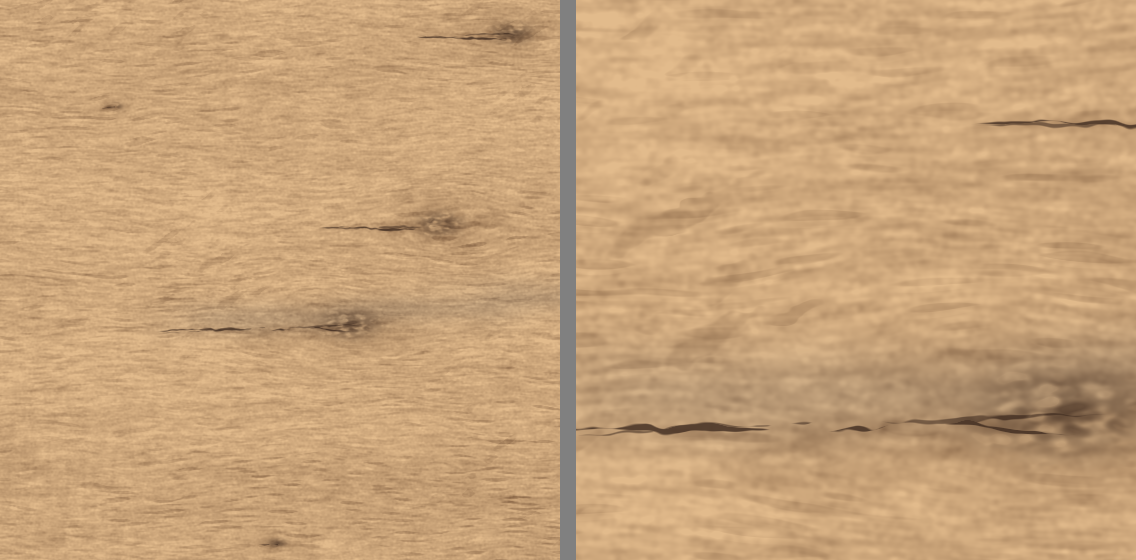
Left: the whole. Right: its middle third, enlarged.
Write a WebGL 2 fragment shader that draws this texture.

```glsl
#version 300 es
precision highp float;
// Pale oak board with horizontal grain, pores, knots, cracks and a grey vein.
// Stretched cellular spot noise makes the grain; layered sines bend it, and
// one loop of knots pushes the fibres aside and adds dark hearts and cracks.

#define KNOT_COUNT 5
#define KNOT_SIZE 0.038
#define CRACK_WIDTH 0.0030
#define GRAIN_CONTRAST 1.0
#define PORE_DEPTH 0.36
#define FLECK_DEPTH 0.30
#define VEIN_STRENGTH 0.60
#define OAK vec3(0.797, 0.647, 0.478)
#define TONE_STEP vec3(0.20, 0.19, 0.155)
#define VEIN_GREY vec3(0.66, 0.55, 0.43)
#define HEART_BROWN vec3(0.27, 0.19, 0.14)

uniform vec2 u_resolution;
out vec4 fragColor;

vec3 hash3(vec2 p) {
    vec3 q = fract(p.xyx * vec3(0.1031, 0.1030, 0.0973));
    q += dot(q, q.yxz + 33.33);
    return fract((q.xxy + q.yzz) * q.zyx);
}

// Cellular noise: soft spots of random sign, one per cell, about -1 to 1
float spots(vec2 p) {
    vec2 cell = floor(p);
    float sum = 0.0;
    for (int y = -1; y <= 1; y++) {
        for (int x = -1; x <= 1; x++) {
            vec2 id = cell + vec2(x, y);
            vec3 h = hash3(id + 71.0);
            vec2 d = p - id - h.xy;
            float k = max(0.0, 1.0 - dot(d, d));
            sum += k * k * (2.0 * h.z - 1.0);
        }
    }
    return sum;
}

float waves(vec2 p) {
    return sin(p.x * 5.0 + p.y * 9.0) + 0.5 * sin(p.x * 11.0 - p.y * 17.0 + 1.3)
         + 0.25 * sin(p.x * 27.0 + p.y * 23.0 + 4.0);
}

// Tapered split along the fibres, made of two broken ragged strands
float crack(vec2 uv, vec2 centre, float halfLength, float width, float pixel) {
    float along = (uv.x - centre.x) / halfLength;
    float taper = max(0.0, 1.0 - along * along);
    float ink = 0.0;
    for (float strand = 0.0; strand < 2.0; strand++) {
        float seed = centre.y * 50.0 + strand * 9.0;
        float bend = 0.0035 * spots(vec2(uv.x * 14.0, seed)) + 0.0012 * spots(vec2(uv.x * 90.0, seed))
                   + strand * width * (1.0 + 2.0 * along);
        float thick = width * taper * (0.3 + 0.9 * spots(vec2(uv.x * 24.0, seed + 4.0))
                    + 0.4 * spots(uv * vec2(110.0, 260.0)));
        float dist = abs(uv.y - centre.y - bend);
        float solid = smoothstep(-0.15, 0.2, thick / width);
        ink = max(ink, solid * smoothstep(thick + pixel, thick - pixel, dist) * (1.0 - 0.3 * strand));
    }
    return ink * smoothstep(0.0, 0.25, taper);
}

void main() {
    vec2 uv = gl_FragCoord.xy / u_resolution;
    float pixel = 1.0 / min(u_resolution.x, u_resolution.y);
    float rough = 0.8 * spots(uv * vec2(50.0, 110.0)) + 0.7 * spots(uv * vec2(120.0, 230.0));
    float flow = uv.y + 0.006 * waves(uv) + 0.0012 * waves(uv * 5.0);
    float tone = 0.10;
    float dark = 0.0;

    // Knots: bent fibres, halo, rings, heart and a split to the left
    for (int i = 0; i < KNOT_COUNT; i++) {
        float n = float(i);
        vec2 centre = fract(vec2(0.625 + 0.29 * n, 0.42 + 0.345 * n + 0.175 * n * n));
        float scale = 0.6 + 0.4 * cos(1.3 * n);
        float size = KNOT_SIZE * scale;
        vec2 d = (uv - centre) * vec2(0.5, 1.0) / size;
        float r2 = dot(d, d);
        float r = sqrt(r2) + 0.3 * rough;
        flow -= 0.5 * size * d.y * exp(-0.25 * r2);
        tone -= 0.36 * exp(-0.35 * r2) * (1.0 + 0.6 * rough);
        tone += 0.05 * sin(r * 9.0) * exp(-0.4 * r2);
        dark += 0.75 * smoothstep(1.15, 0.1, r) * clamp(0.6 + 0.7 * rough, 0.1, 1.0);
        float halfLength = 5.0 * KNOT_SIZE * scale * scale;
        vec2 split = centre - vec2(0.85 * halfLength, 0.01 * scale);
        dark += 0.85 * crack(uv, split, halfLength, CRACK_WIDTH * scale, pixel);
        vec2 shade = (uv - split) / vec2(halfLength, 0.012 * scale);
        tone -= 0.26 * exp(-dot(shade, shade)) * (1.0 + 0.5 * rough);
    }

    // Grain: broad bands, streaks, fine fibres and growth lines
    vec2 grain = vec2(uv.x, flow);
    float broad = spots(grain * vec2(1.6, 7.0) + 3.0);
    float patches = spots(uv * vec2(3.0, 5.0) + 19.0);
    float fibres = 0.11 * spots(grain * vec2(6.0, 60.0) + 7.0)
                 + 0.19 * spots(grain * vec2(32.0, 190.0) + 11.0)
                 + 0.19 * spots(grain * vec2(70.0, 310.0) + 23.0)
                 + 0.15 * spots(uv * vec2(250.0, 290.0));
    float contour = flow * 30.0 + 1.6 * spots(uv * vec2(2.2, 4.5) + 31.0);
    float growth = pow(0.5 + 0.5 * sin(6.2832 * contour), 8.0);
    tone += GRAIN_CONTRAST * (0.15 * broad + 0.09 * patches + fibres);
    tone -= 0.13 * growth * smoothstep(-0.4, 0.6, patches);

    // Pores: short sharp dark dashes, each with a light lower lip
    vec2 porePlace = grain * vec2(27.0, 190.0) + 43.0;
    float density = clamp(0.8 - 0.6 * broad, 0.2, 1.3);
    tone -= PORE_DEPTH * density * smoothstep(0.4, 0.8, spots(porePlace));
    tone += 0.35 * PORE_DEPTH * density * smoothstep(0.4, 0.8, spots(porePlace + vec2(0.1, 0.8)));

    // Ray flecks and faint cross scratches
    vec2 slanted = vec2(uv.x - 0.3 * uv.y, uv.y - 0.35 * uv.x) + 0.004 * rough;
    float fleck = smoothstep(0.5, 0.85, spots(slanted * vec2(38.0, 85.0) + 57.0));
    tone -= FLECK_DEPTH * fleck * smoothstep(0.1, 0.7, spots(uv * 4.0 + 61.0));
    tone += 0.09 * spots(uv * vec2(120.0, 18.0) + 83.0) * smoothstep(0.0, 0.6, -patches);

    // Grey vein beside the longest split
    float offset = (uv.y - 0.40 - 0.07 * uv.x - 0.008 * waves(uv * 1.5)) / 0.032;
    float vein = exp(-offset * offset) * smoothstep(0.18, 0.42, uv.x);
    vein *= clamp(0.8 + 0.5 * spots(grain * vec2(6.0, 30.0) + 91.0), 0.0, 1.0);

    vec3 colour = mix(OAK, VEIN_GREY, VEIN_STRENGTH * vein);
    colour += TONE_STEP * clamp(tone, -1.3, 0.45);
    colour = mix(colour, HEART_BROWN, clamp(dark, 0.0, 0.9));
    fragColor = vec4(clamp(colour, 0.0, 1.0), 1.0);
}
```
